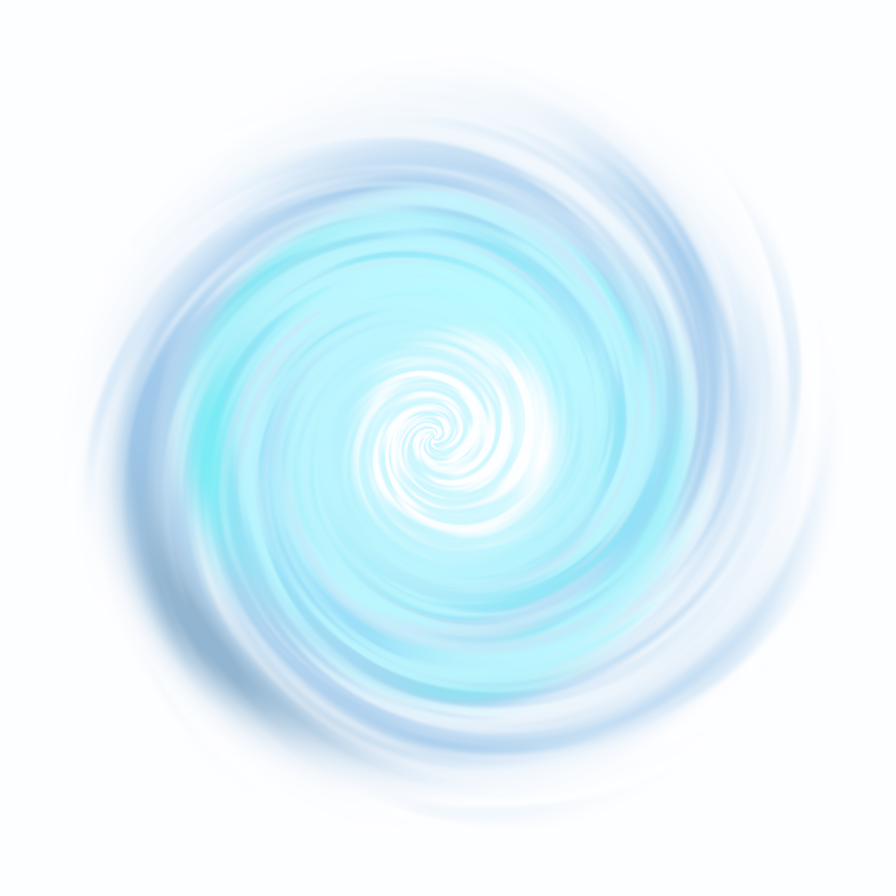
This background is drawn by a Shadertoy shader. Its source:

```glsl
// A pale blue and cyan whirlpool of soft spiral fibres around a white core.
#define CENTER vec2(0.495, 0.503)
#define EYE_SHIFT vec2(-0.013, 0.009)
#define CORE_SHIFT vec2(0.016, 0.002)
#define TILT 0.18
#define RIM_RADIUS 0.405
#define DISC_RADIUS 0.285
#define CORE_RADIUS 0.122

const float TAU = 6.2831853;
const vec3 PAPER = vec3(0.994, 0.995, 1.0);
const vec3 MIST = vec3(0.80, 0.89, 0.965);
const vec3 BLUE = vec3(0.61, 0.78, 0.92);
const vec3 SLATE = vec3(0.56, 0.70, 0.81);
const vec3 AQUA = vec3(0.72, 0.96, 0.995);
const vec3 CYAN = vec3(0.46, 0.93, 0.96);
const vec3 SKY = vec3(0.57, 0.85, 0.97);

float hash(vec2 p) {
    vec3 q = fract(vec3(p.xyx) * 0.1031);
    q += dot(q, q.yzx + 33.33);
    return fract((q.x + q.y) * q.z);
}

// Value noise that repeats every "period" cells in x
float ringNoise(vec2 p, float period) {
    vec2 i = floor(p), f = fract(p);
    f = f * f * (3.0 - 2.0 * f);
    float x0 = mod(i.x, period), x1 = mod(i.x + 1.0, period);
    return mix(mix(hash(vec2(x0, i.y)), hash(vec2(x1, i.y)), f.x),
               mix(hash(vec2(x0, i.y + 1.0)), hash(vec2(x1, i.y + 1.0)), f.x), f.y);
}

// Fibres: "count" cells around the turn, "rate" cells along each arm
float fibres(vec2 spiral, float count, float rate, float seed) {
    return ringNoise(vec2(spiral.x / TAU * count, spiral.y * rate + seed), count);
}

// Soft brush stroke along a spiral; at = (radius, angle), size = (width, spread)
float stroke(vec2 polar, vec2 at, vec2 size, float slope) {
    float turn = mod(polar.y - at.y + 0.5 * TAU, TAU) - 0.5 * TAU;
    vec2 d = vec2(polar.x - at.x * exp(slope * turn), turn) / size;
    return exp(-dot(d, d));
}

void mainImage(out vec4 fragColor, in vec2 fragCoord) {
    vec2 p = (fragCoord - 0.5 * iResolution.xy) / min(iResolution.x, iResolution.y) + 0.5 - CENTER;

    // Spiral coordinates, with the eye drawn off centre
    vec2 w = p - EYE_SHIFT * exp(-length(p) / 0.07);
    float r = length(w);
    float a = atan(w.y, w.x + 1e-6);
    vec2 polar = vec2(r, a);
    float depth = log(r + 0.04);
    vec2 spiral = vec2(a - depth / TILT, depth);

    // Layers of fibres from broad to fine
    float broad = fibres(spiral, 13.0, 5.0, 3.0);
    float medium = fibres(spiral, 29.0, 9.0, 21.0);
    float fine = fibres(spiral, 58.0, 14.0, 47.0);
    float strand = 0.4 * broad + 0.37 * medium + 0.23 * fine;
    float ripple = strand - 0.5;

    // Misty outer ring with a ragged rim
    float ring = 1.0 - smoothstep(RIM_RADIUS - 0.09, RIM_RADIUS + 0.015, r + ripple * 0.13);
    vec3 col = mix(PAPER, MIST, ring * (0.25 + 0.75 * smoothstep(0.3, 0.65, strand)));
    col = mix(col, BLUE, ring * 0.55 * smoothstep(0.52, 0.78, strand));

    // Loose flecks beyond the rim
    float halo = smoothstep(0.33, 0.38, r) * (1.0 - smoothstep(0.39, 0.45, r));
    col = mix(col, MIST, halo * 0.65 * smoothstep(0.5, 0.8, 0.5 * (medium + broad)));

    // Darker blue sweeps
    float sweep = stroke(polar, vec2(0.340, 3.10), vec2(0.020, 0.45), 0.08);
    sweep += stroke(polar, vec2(0.294, 1.75), vec2(0.014, 0.50), 0.08);
    sweep += stroke(polar, vec2(0.344, 0.65), vec2(0.018, 0.50), 0.18);
    sweep += 0.7 * stroke(polar, vec2(0.335, -1.50), vec2(0.022, 0.60), 0.10);
    sweep += 0.6 * stroke(polar, vec2(0.375, -0.78), vec2(0.018, 0.35), 0.12);
    col = mix(col, BLUE, clamp(sweep * (0.45 + 1.6 * ripple + 0.3), 0.0, 0.9));
    float shade = stroke(polar, vec2(0.346, -2.47), vec2(0.030, 0.52), 0.02);
    col = mix(col, SLATE, clamp(shade * (0.92 + 0.9 * ripple), 0.0, 0.95));

    // Aqua disc with blue and white threads
    float disc = 1.0 - smoothstep(DISC_RADIUS - 0.045, DISC_RADIUS + 0.02, r + ripple * 0.09);
    float inner = smoothstep(0.13, 0.22, r);
    vec3 water = mix(AQUA, SKY, inner * 0.65 * smoothstep(0.48, 0.72, strand));
    water = mix(water, CYAN, inner * 0.45 * smoothstep(0.5, 0.85, medium));
    water = mix(water, MIST, inner * 0.6 * smoothstep(0.55, 0.9, fibres(spiral, 37.0, 8.0, 83.0)));
    float thread = stroke(polar, vec2(0.185, 3.0), vec2(0.012, 0.60), 0.15);
    thread += stroke(polar, vec2(0.225, -2.0), vec2(0.012, 0.65), 0.12);
    thread += 0.8 * stroke(polar, vec2(0.250, 0.1), vec2(0.014, 0.70), 0.12);
    water = mix(water, SKY, clamp(thread * (0.5 + 1.5 * ripple), 0.0, 0.8));
    water = mix(water, vec3(0.71, 0.99, 1.0), 0.8 * stroke(polar, vec2(0.175, 1.2), vec2(0.035, 0.8), 0.1));
    col = mix(col, water, disc * 0.93);

    // Saturated cyan sweeps
    float glow = stroke(polar, vec2(0.263, 3.14), vec2(0.025, 0.48), 0.04);
    glow += 0.65 * stroke(polar, vec2(0.276, 2.36), vec2(0.014, 0.50), 0.08);
    glow += 0.5 * stroke(polar, vec2(0.278, -1.40), vec2(0.014, 0.45), 0.08);
    glow += 0.4 * stroke(polar, vec2(0.255, -0.30), vec2(0.015, 0.60), 0.10);
    col = mix(col, CYAN, clamp(glow * (0.8 + 1.2 * ripple), 0.0, 0.9));

    // White core with thin curling filaments, brightest on its right
    vec2 c = p - CORE_SHIFT;
    float core = 1.0 - smoothstep(CORE_RADIUS - 0.03, CORE_RADIUS + 0.014, length(c) + ripple * 0.03);
    float curl = 0.6 * fibres(spiral, 17.0, 5.0, 61.0) + 0.4 * fibres(spiral, 31.0, 9.0, 97.0);
    float white = mix(0.3, 1.0, smoothstep(0.28, 0.66, curl));
    white = max(white, 0.95 * smoothstep(0.03, 0.10, c.x));
    col = mix(col, PAPER, core * white);

    fragColor = vec4(col, 1.0);
}
```
